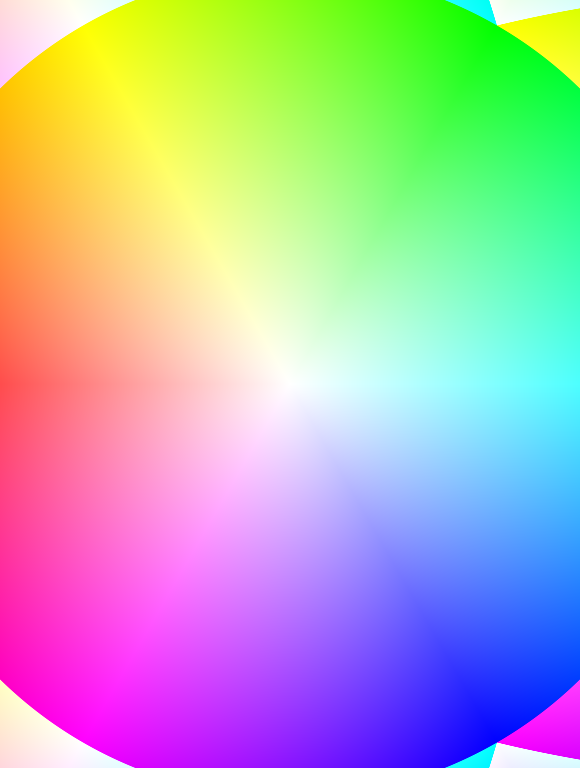
A Shadertoy shader for this background:

```glsl
// A colour wheel: hue turns with the angle, saturation grows with the radius.
// Past the rim saturation exceeds one, and each channel that falls below zero
// wraps round to full, which makes the pale and vivid wedges in the corners.

const float TAU = 6.2831853;
const float WHEEL_RADIUS = 0.539; // in canvas heights

// Fully saturated colour for a hue in turns: 0 red, 1/3 green, 2/3 blue
vec3 pureHue(float hue) {
    vec3 phase = fract(hue + vec3(0.0, 2.0, 1.0) / 3.0);
    return clamp(abs(phase * 6.0 - 3.0) - 1.0, 0.0, 1.0);
}

// Lift negative channels by one, with a soft step of the given half width
vec3 wrapNegative(vec3 colour, float softness) {
    vec3 lift = smoothstep(-softness, softness, -colour);
    return clamp(colour + lift, 0.0, 1.0);
}

// Wheel colour at a point measured in wheel radii from the centre
vec3 wheelColour(vec2 point, float softness) {
    float saturation = length(point);
    // Red lies to the left and hue runs clockwise
    float angle = saturation > 0.0 ? atan(point.y, point.x) : 0.0;
    float hue = 0.5 - angle / TAU;
    vec3 colour = 1.0 - saturation * (1.0 - pureHue(hue));
    return wrapNegative(colour, softness);
}

void mainImage(out vec4 fragColor, in vec2 fragCoord) {
    float radius = WHEEL_RADIUS * iResolution.y;
    vec2 point = (fragCoord - 0.5 * iResolution.xy) / radius;
    float halfPixel = 0.5 / radius;
    fragColor = vec4(wheelColour(point, halfPixel), 1.0);
}
```
